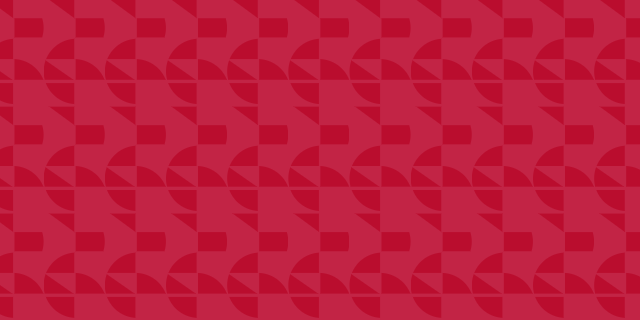
Write a WebGL 2 fragment shader that draws this pattern.

```glsl
#version 300 es
precision highp float;
// Repeating cut-out geometry in deep red on crimson: wedges, blocks and sliced discs.
uniform vec2 u_resolution;
out vec4 fragColor;

// Signed distance to a disc
float disc(vec2 p, vec2 center, float radius) {
    return length(p - center) - radius;
}

// Signed distance to a horizontal band
float band(float y, float top, float bottom) {
    return max(top - y, y - bottom);
}

// Signed distance to the half plane on the far side of an outward normal
float halfPlane(vec2 p, vec2 onEdge, vec2 normal) {
    return dot(p - onEdge, normalize(normal));
}

// All dark pieces of one repeat; x is measured from the spine, y runs down
float motif(vec2 p) {
    float leftOfSpine = p.x;
    float rightOfSpine = 1.7 - p.x;

    // Wedge hanging from the top
    float wedge = max(max(leftOfSpine, -p.y),
                      halfPlane(p, vec2(-30.0, 0.0), vec2(-22.0, 30.0)));

    // Block with a bowed right side
    float block = max(max(rightOfSpine, band(p.y, 22.2, 45.2)),
                      disc(p, vec2(-2.4, 33.7), 39.0));

    // Left half disc, sliced into a cap, a diagonal piece and a bowl
    float halfDisc = max(leftOfSpine, disc(p, vec2(2.5, 86.0), 39.2));
    float diagonal = max(band(p.y, 71.2, 96.0),
                         halfPlane(p, vec2(-34.0, 73.0), vec2(23.0, -33.0)));
    float slices = min(min(p.y - 71.2, diagonal), 100.0 - p.y);
    float slicedDisc = max(halfDisc, slices);

    // Fin to the right of the spine
    float fin = max(max(rightOfSpine, p.y - 96.0),
                    disc(p, vec2(0.0, 110.2), 39.0));
    fin = max(fin, 71.2 - p.y);

    return min(min(wedge, block), min(slicedDisc, fin));
}

void main() {
    // The canvas is 384 units high, with y measured from the top
    float unitsPerPixel = 384.0 / u_resolution.y;
    vec2 p = gl_FragCoord.xy * unitsPerPixel;
    p.y = 384.0 - p.y;

    // Fold into one repeat, with the spine at x = 0
    vec2 period = vec2(73.4, 128.3);
    vec2 margin = vec2(36.7, 2.0);
    vec2 cell = mod(p - vec2(15.7, -0.3) + margin, period) - margin;

    vec3 crimson = vec3(0.76, 0.14, 0.27);
    vec3 deepRed = vec3(0.73, 0.05, 0.18);
    float ink = clamp(0.5 - motif(cell) / unitsPerPixel, 0.0, 1.0);
    fragColor = vec4(mix(crimson, deepRed, ink), 1.0);
}
```
